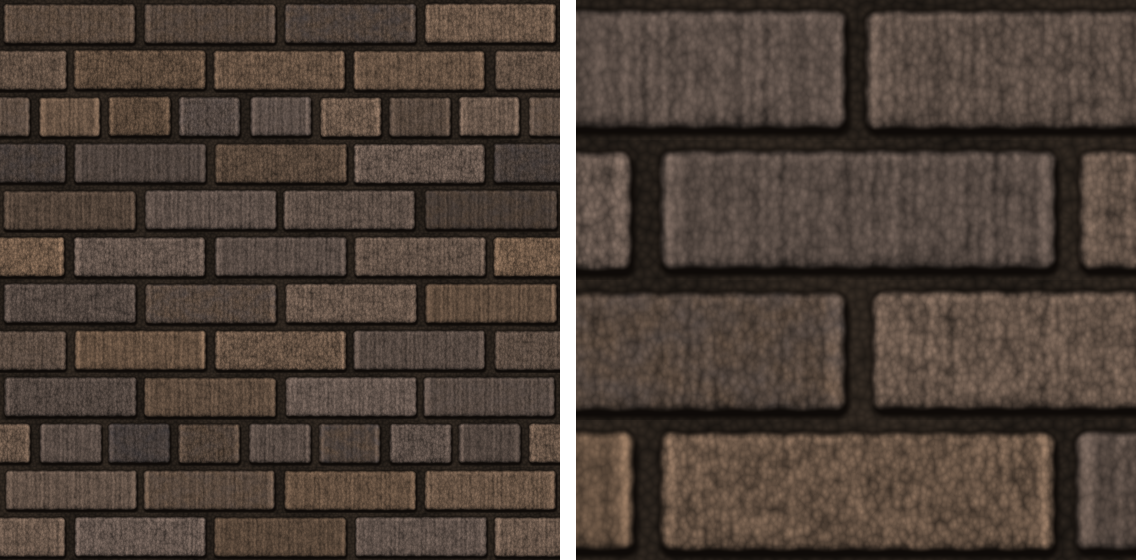
Left: the whole. Right: its middle third, enlarged.
This texture is drawn by a WebGL 2 fragment shader. Its source:

```glsl
#version 300 es
precision highp float;
uniform vec2 u_resolution;
out vec4 fragColor;

#define ROWS 12.0
#define STRETCHERS 4.0
#define HEADERS 8.0
#define JOINT 0.0140
#define CORNER 0.0060
#define JITTER 0.0040
#define STRIPES 126.0
#define STRIPE_DEPTH 0.11
#define GRAIN 0.62
#define RIM 0.34
#define SOFTNESS 0.0016

const float TAU = 6.2831853;
const vec3 MAUVE = vec3(0.335, 0.287, 0.260);
const vec3 BROWN = vec3(0.362, 0.290, 0.232);
const vec3 SLATE = vec3(0.205, 0.185, 0.182);
const vec3 MORTAR = vec3(0.160, 0.132, 0.108);
const vec3 SHADOW = vec3(0.055, 0.040, 0.030);

vec3 hash3(vec2 p) {
  vec3 q = fract(p.xyx * vec3(0.1031, 0.1030, 0.0973));
  q += dot(q, q.yxz + 33.33);
  return fract((q.xxy + q.yzz) * q.zyx);
}

// Distance to the nearest scattered point
float cellular(vec2 p) {
  vec2 cell = floor(p), f = fract(p);
  float nearest = 2.0;
  for (int y = -1; y <= 1; y++)
    for (int x = -1; x <= 1; x++) {
      vec2 o = vec2(x, y);
      vec2 d = o + hash3(cell + o).xy - f;
      nearest = min(nearest, dot(d, d));
    }
  return sqrt(nearest);
}

// Soft blotches from layered, warped sines, about -1 to 1
float blotches(vec2 p) {
  float sum = 0.0, amp = 0.5;
  for (int i = 0; i < 4; i++) {
    sum += amp * sin(p.x + 1.4 * sin(p.y)) * cos(p.y + 0.8 * sin(p.x));
    p = mat2(1.5, 1.1, -1.1, 1.5) * p + 2.7;
    amp *= 0.62;
  }
  return sum;
}

float roundBox(vec2 p, vec2 halfSize) {
  vec2 q = abs(p) - halfSize + CORNER;
  return length(max(q, 0.0)) + min(max(q.x, q.y), 0.0) - CORNER;
}

float bump(float x, float width) {
  return exp(-x * x / (width * width));
}

void main() {
  vec2 uv = gl_FragCoord.xy / u_resolution;

  // Running bond, with a header course every seventh row
  float row = floor(uv.y * ROWS);
  bool header = mod(row, 7.0) == 2.0;
  float count = header ? HEADERS : STRETCHERS;
  float shift = header || mod(row, 2.0) == 0.0 ? 0.5 : 0.0;
  vec2 grid = vec2(uv.x * count + shift, uv.y * ROWS);
  vec2 id = vec2(mod(floor(grid.x), count), row);
  vec2 size = 1.0 / vec2(count, ROWS);
  vec3 rnd = hash3(id + 17.0);
  vec3 tone = hash3(id * 3.0 + 71.0);

  // Brick outline, slightly displaced and uneven
  vec2 local = (fract(grid) - 0.5) * size;
  local += (rnd.xy - 0.5) * JITTER * vec2(1.0, 0.5);
  vec2 halfSize = 0.5 * (size - JOINT) - vec2(rnd.z * 0.0015, 0.0);
  vec2 wobble = 0.0005 * sin(local.yx * vec2(310.0, 230.0) + rnd.xy * TAU);
  float dist = roundBox(local + wobble, halfSize);
  float soft = max(SOFTNESS, 0.75 / u_resolution.y);
  float brick = 1.0 - smoothstep(-soft, soft, dist);

  // Surface: vertical combing, pitted grain and blotches
  vec2 surf = local + rnd.yz * 9.0;
  float blot = blotches(surf * vec2(75.0, 95.0));
  float bend = surf.x + 0.0009 * sin(surf.y * 160.0 + 5.0 * blot);
  float comb = sin(TAU * STRIPES * bend) * (0.65 + 0.35 * sin(surf.x * 97.0));
  comb += 0.7 * sin(TAU * STRIPES * 0.43 * bend + 2.0);
  float pits = cellular(surf * vec2(190.0, 125.0)) - 0.5;
  float fine = cellular(surf * vec2(300.0, 240.0) + 40.0) - 0.5;
  float rough = mix(0.7, 1.25, tone.z);

  // Fired colour, with some bricks burnt to slate
  vec3 colour = mix(MAUVE, BROWN, smoothstep(0.15, 0.9, tone.x));
  float burnt = smoothstep(0.55, 1.0, tone.y) * (header ? 1.0 : 0.8);
  colour = mix(colour, SLATE, clamp(burnt * (0.65 + 0.6 * blot), 0.0, 1.0));
  colour *= mix(0.85, 1.12, rnd.z);
  float light = 1.0 + STRIPE_DEPTH * comb * (1.5 - 0.7 * rough);
  light -= GRAIN * rough * (0.6 * pits + 0.4 * fine);
  light += 0.17 * rough * blot;

  // Pale worn ends, a lit top and a shaded foot
  float ends = abs(local.x) - halfSize.x;
  float side = local.x > 0.0 ? tone.x : rnd.x;
  light += RIM * (0.5 + 0.6 * side) * bump(ends + 0.006, 0.0038);
  light += 0.12 * bump(local.y - halfSize.y + 0.004, 0.003);
  light -= 0.22 * bump(local.y + halfSize.y, 0.006);
  light *= 1.0 - 0.35 * smoothstep(-0.004, 0.0, dist);
  colour *= max(light, 0.2);

  // Recessed mortar, darkest below and right of each brick
  float sand = cellular(uv * 170.0) - 0.5;
  float shadowDist = roundBox(local + vec2(-0.0012, 0.0036), halfSize);
  float shade = 1.0 - smoothstep(-0.001, 0.0042, shadowDist);
  shade = max(shade, 0.5 * (1.0 - smoothstep(0.0, 0.004, dist)));
  vec3 mortar = MORTAR * (0.92 - 0.5 * sand + 0.12 * sin(uv.x * TAU * 5.0 + row));
  mortar = mix(mortar, SHADOW, shade);

  fragColor = vec4(mix(mortar, colour, brick), 1.0);
}
```
